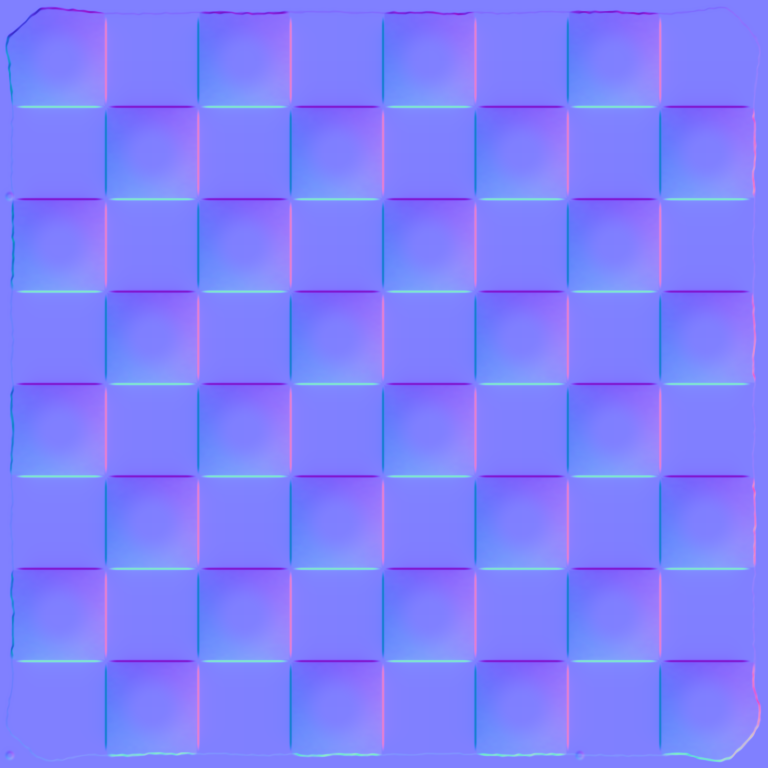
Reproduce this texture map procedurally as a Shadertoy shader.

```glsl
float hash(vec2 p) {
    return fract(sin(dot(p, vec2(127.1, 311.7))) * 43758.5453);
}

float noise(vec2 p) {
    vec2 i = floor(p), f = fract(p);
    f = f * f * (3.0 - 2.0 * f);
    return mix(mix(hash(i), hash(i + vec2(1, 0)), f.x),
               mix(hash(i + vec2(0, 1)), hash(i + vec2(1, 1)), f.x), f.y);
}

float smoothMax(float a, float b, float k) {
    float h = max(k - abs(a - b), 0.0) / k;
    return max(a, b) + 0.25 * h * h * k;
}

// Signed distance to the worn board rim, in cells
float rimDistance(vec2 p) {
    vec2 a = abs(p);
    float flare = 0.06 * smoothstep(3.15, 3.65, min(a.x, a.y));
    float wobble = 0.03 * (noise(p * 4.0) - 0.5) + 0.015 * (noise(p * 17.0) - 0.5);
    float side = max(a.x, a.y) - 4.015 - flare - wobble;
    float corner = (a.x + a.y - 7.8) * 0.707 - wobble;
    return smoothMax(side, corner, 0.08);
}

vec2 rimDirection(vec2 p) {
    vec2 e = vec2(0.02, 0);
    vec2 g = vec2(rimDistance(p + e.xy) - rimDistance(p - e.xy),
                  rimDistance(p + e.yx) - rimDistance(p - e.yx));
    return g / max(length(g), 1e-4);
}

float ridge(float d, float width) {
    return exp(-d * d / (width * width));
}

void mainImage(out vec4 fragColor, in vec2 fragCoord) {
    // Eight by eight cells across the canvas
    vec2 p = (fragCoord / iResolution.xy - vec2(0.4988, 0.5)) / 0.1203;
    float pixel = 1.0 / (0.1203 * min(iResolution.x, iResolution.y));
    float width = max(0.0115, 0.6 * pixel);

    vec2 cell = clamp(floor(p), -4.0, 3.0);
    float raised = mod(cell.x + cell.y, 2.0);
    vec2 q = 2.0 * (p - cell) - 1.0;
    vec2 edge = abs(0.5 - 0.5 * abs(q));
    vec2 inner = step(abs(round(p)), vec2(3.5));
    vec2 innerEdge = mix(vec2(1), edge, inner);
    float gap = min(innerEdge.x, innerEdge.y);

    float rim = rimDistance(p);
    float inside = 1.0 - smoothstep(-pixel, pixel, rim);

    // Domed raised cells with a flat centre and faint brushed grain
    float r = length(q);
    vec2 slope = q / max(r, 0.01) * 0.165 * smoothstep(0.22, 0.88, r);
    vec2 grain = vec2(noise(p * vec2(23, 31)), noise(p.yx * vec2(29, 19) + 7.0)) - 0.5;
    slope += 0.03 * grain * smoothstep(0.5, 1.0, r);
    slope *= raised * smoothstep(0.0, 0.03, gap);

    // Tapered steps between cells, with a soft glow on both sides
    vec2 outward = sign(q) * (2.0 * raised - 1.0);
    vec2 taper = smoothstep(0.01, 0.13, edge.yx);
    vec2 spread = smoothstep(0.0, 0.3, edge.yx);
    vec2 crease = vec2(ridge(edge.x, width), ridge(edge.y, width));
    vec2 glow = 0.07 * exp(-edge / 0.13) + 0.07 * exp(-edge / 0.035);
    slope += outward * inner * (1.25 * taper * crease + spread * glow);
    slope *= inside;

    // Irregular rim, strong beside raised cells and faint elsewhere
    float wear = 0.5 + 0.7 * noise(p * 11.0 + 3.0);
    float strength = mix(0.14, 1.3 * wear, raised * smoothstep(0.01, 0.1, gap));
    slope += rimDirection(p) * strength * ridge(rim, width);

    // Small blisters along the rim
    for (int i = 0; i < 3; i++) {
        float k = float(i);
        vec2 d = p - vec2(-4.04 + 6.17 * max(k - 1.0, 0.0), 2.03 - 6.05 * min(k, 1.0));
        float l = length(d);
        slope += 0.25 * d / max(l, 0.01) * ridge(l - 0.035, 0.018);
    }

    // Encode the normal with green pointing down
    vec3 normal = normalize(vec3(slope.x, -slope.y, 1.0));
    fragColor = vec4(0.5 + 0.5 * normal, 1.0);
}
```
